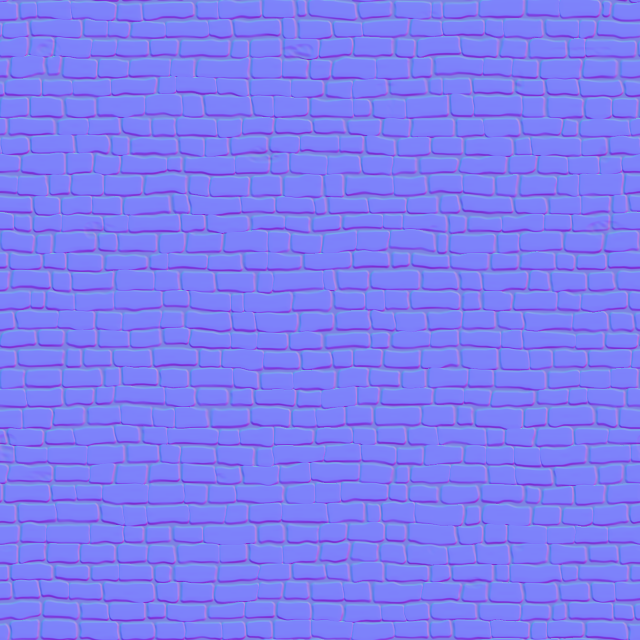
Write a Shadertoy shader that draws this texture map.

```glsl
// Tangent-space normal map of an old wall of uneven, tightly set bricks.

const float ROWS = 33.0;        // courses from bottom to top
const float BRICKS = 19.0;      // mean bricks in one course
const float CORNER = 0.23;      // corner radius, in course heights
const float BEVEL = 0.135;      // mean width of the steep brick edge
const float DEPTH = 0.088;      // depth of the joints

float hash(vec2 cell) {
    vec3 q = fract(vec3(cell.xyx) * 0.1031);
    q += dot(q, q.yzx + 33.33);
    return fract((q.x + q.y) * q.z);
}

// Value noise that tiles over the unit square
float noise(vec2 uv, vec2 cells) {
    vec2 p = uv * cells;
    vec2 i = floor(p);
    vec2 f = fract(p);
    f = f * f * (3.0 - 2.0 * f);
    vec2 a = mod(i, cells);
    vec2 b = mod(i + 1.0, cells);
    return mix(mix(hash(a), hash(vec2(b.x, a.y)), f.x),
               mix(hash(vec2(a.x, b.y)), hash(b), f.x), f.y);
}

// Position of an irregular divider
float divider(float index, float count, float seed, float jitter) {
    return index + jitter * (hash(vec2(mod(index, count), seed)) - 0.5);
}

// Index, start and end of the irregular interval that holds x
vec3 interval(float x, float count, float seed, float jitter) {
    float i = floor(x);
    if (x < divider(i, count, seed, jitter)) i -= 1.0;
    else if (x >= divider(i + 1.0, count, seed, jitter)) i += 1.0;
    return vec3(i, divider(i, count, seed, jitter),
                divider(i + 1.0, count, seed, jitter));
}

// Half widths of joints; negative values make a joint shallow
float uprightGap(float index, float row) {
    float h = hash(vec2(mod(index, BRICKS) + 57.0, row + 13.0));
    return mix(0.01, -0.075, smoothstep(0.3, 1.0, h));
}

float levelGap(float index, float x) {
    float n = noise(vec2(x, index / ROWS), vec2(31.0, ROWS));
    return mix(-0.10, -0.01, smoothstep(0.05, 0.55, n))
         + 0.03 * smoothstep(0.55, 0.95, n);
}

// Distance from the edge into the brick, with rounded corners
float brickDistance(vec2 uv) {
    vec2 p = uv * ROWS;
    vec3 course = interval(p.y, ROWS, 91.0, 0.12);
    float row = mod(course.x, ROWS);
    float stretch = ROWS / BRICKS;
    float x = p.x / stretch + hash(vec2(row, 7.0));
    vec3 brick = interval(x, BRICKS, row + 3.0, 0.7);

    // Each brick sits a little short of its course
    vec2 id = vec2(mod(brick.x, BRICKS), row);
    float shortBelow = 0.07 * smoothstep(0.4, 1.0, hash(id + 41.0));
    float shortAbove = 0.04 * smoothstep(0.4, 1.0, hash(id + 83.0));

    float left = (x - brick.y) * stretch - uprightGap(brick.x, row);
    float right = (brick.z - x) * stretch - uprightGap(brick.x + 1.0, row);
    float below = p.y - course.y - levelGap(course.x, uv.x) - shortBelow;
    float above = course.z - p.y - levelGap(course.x + 1.0, uv.x) - shortAbove;

    vec2 inset = vec2(min(left, right), min(below, above));
    return CORNER - length(max(CORNER - inset, 0.0))
         + max(min(inset.x, inset.y) - CORNER, 0.0);
}

// Relative height, 0 in the joints and about 1 on the brick faces
float wallHeight(vec2 uv) {
    // Wavy courses and ragged edges
    vec2 wave = vec2(noise(uv, vec2(17.0)), noise(uv + 0.37, vec2(14.0))) - 0.5;
    vec2 ragged = vec2(noise(uv, vec2(71.0)), noise(uv + 0.61, vec2(67.0))) - 0.5;
    vec2 warped = uv + (0.26 * wave + 0.10 * ragged) / ROWS;

    float d = brickDistance(warped);
    float bevel = BEVEL * mix(0.7, 1.3, noise(uv + 0.43, vec2(43.0, 47.0)));
    float height = 0.88 * smoothstep(0.0, bevel, d)
                 + 0.12 * smoothstep(0.0, 0.34, d);

    // Faint grain and a few chipped patches
    float grain = noise(uv, vec2(60.0, 130.0));
    float chipped = smoothstep(0.92, 0.98, noise(uv + 0.19, vec2(15.0, 18.0)));
    float chips = noise(uv + 0.2 * uv.yx, vec2(110.0, 150.0));
    return height + 0.05 * grain - 0.7 * chipped * chips;
}

vec3 normalColour(vec2 uv) {
    vec2 e = vec2(0.025 / ROWS, 0.0);
    vec2 slope = vec2(wallHeight(uv - e.xy) - wallHeight(uv + e.xy),
                      wallHeight(uv - e.yx) - wallHeight(uv + e.yx))
               * DEPTH / (2.0 * e.x * ROWS);
    // Upper edges are worn softer than the undercut lower ones
    float undercut = mix(0.5, 1.2, noise(uv + 0.71, vec2(37.0, 41.0)));
    slope *= vec2(slope.x < 0.0 ? 0.36 : 0.52, slope.y > 0.0 ? 0.3 : undercut);
    vec3 normal = normalize(vec3(clamp(slope, -0.9, 0.9), 1.0));
    vec3 colour = vec3(0.49, 0.51, 0.5) + normal * vec3(0.5, 0.5, 0.48);
    // Deep joints lose some of the facing component
    float joint = 1.0 - smoothstep(0.0, 0.95, wallHeight(uv));
    return colour - vec3(0.0, 0.0, 0.09 * joint);
}

void mainImage(out vec4 fragColor, in vec2 fragCoord) {
    // Four samples per pixel smooth the thin joints
    vec3 colour = vec3(0.0);
    for (int i = 0; i < 4; i++) {
        vec2 offset = vec2(i % 2, i / 2) * 0.5 - 0.25;
        colour += normalColour((fragCoord + offset) / iResolution.xy);
    }
    fragColor = vec4(colour / 4.0, 1.0);
}
```
